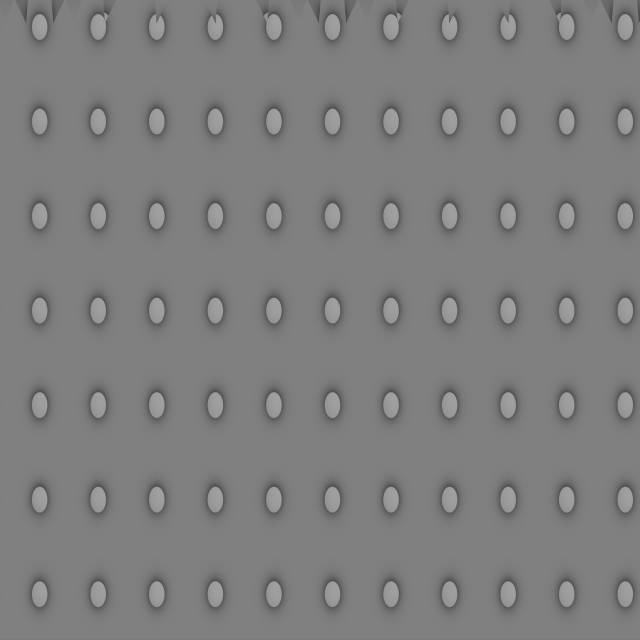
A Shadertoy shader for this pattern:

```glsl
// Grid of raised oval studs on flat grey, each ringed by a soft dark halo.
// Ovals are a repeated ellipse distance; along the top edge, mirrored wedges
// show displaced slices of the same relief, and the lower rim is thinly shaded.

const vec2  PITCH        = vec2(0.0915, 0.1477);   // spacing of the studs
const vec2  FIRST_STUD   = vec2(0.0620, 0.0716);   // centre of the lowest left stud
const vec2  STUD_RADIUS  = vec2(0.0122, 0.0202);
const float GROUND       = 0.502;
const float STUD_GREY    = 0.595;
const float HALO_DEPTH   = 0.19;
const float HALO_FALLOFF = 2.4;
const float HALO_TILT    = 0.025;                  // extra shade above each stud

const float FAN_COLUMNS  = 5.0;                    // columns between fan centres
const float WEDGE_FIRST  = 0.0286;                 // first wedge from a fan centre
const float WEDGE_STEP   = 0.0807;
const float WEDGE_DEPTH  = 0.0365;
const float WEDGE_HALF   = 0.0100;                 // half width at the top edge
const float WEDGE_LEAN   = 0.0075;
const float WEDGE_SHADE  = 0.07;
const float FAINT_CENTRE = 0.053;
const float FAINT_SHADE  = 0.03;
const float RIM_HEIGHT   = 0.003;
const float RIM_SHADE    = 0.03;

// Grey level of the stud relief at a point.
float relief(vec2 uv, float pixel) {
    vec2 cell = (uv - FIRST_STUD) / PITCH;
    vec2 p = (cell - round(cell)) * PITCH;
    vec2 n = p / STUD_RADIUS;
    float q = length(n);
    float edge = (q - 1.0) * q / max(length(n / STUD_RADIUS), 0.001);

    float above = n.y / max(q, 0.001);
    float halo = (HALO_DEPTH + HALO_TILT * above) * exp(-HALO_FALLOFF * max(q - 1.0, 0.0));
    float dome = STUD_GREY + 0.022 * n.x + 0.018 * n.y + 0.02 * (1.0 - q * q);
    return mix(dome, GROUND - halo, smoothstep(-pixel, pixel, edge));
}

// Coverage of a downward spike; t runs from 0 at the top edge to 1 at the tip.
float spike(float x, float t, float halfWidth, float pixel) {
    float side = abs(x) - halfWidth * (1.0 - t);
    return (1.0 - smoothstep(-pixel, pixel, side)) * step(t, 1.0);
}

void mainImage(out vec4 fragColor, in vec2 fragCoord) {
    vec2 uv = fragCoord / iResolution.y;
    float pixel = 0.75 / iResolution.y;
    float grey = relief(uv, pixel);

    // Mirrored distance from the nearest fan centre
    float period = FAN_COLUMNS * PITCH.x;
    float fromFan = uv.x - FIRST_STUD.x;
    fromFan -= period * round(fromFan / period);
    float side = fromFan < 0.0 ? -1.0 : 1.0;
    float a = abs(fromFan);
    float t = (1.0 - uv.y) / WEDGE_DEPTH;

    // Faint spikes between the wedges
    float faint = spike(a - FAINT_CENTRE, t, 1.2 * WEDGE_HALF, pixel);
    grey -= FAINT_SHADE * faint * (1.0 - t);

    // Wedges cut into the top row, each offset by a different amount
    float index = clamp(round((a - WEDGE_FIRST) / WEDGE_STEP), 0.0, 2.0);
    float centre = WEDGE_FIRST + index * WEDGE_STEP - WEDGE_LEAN * t;
    float wedge = spike(a - centre, t, WEDGE_HALF, pixel);
    vec2 offset = vec2(-0.008 * side, mix(-0.015, 0.010, 0.5 * index));
    float slice = relief(uv + offset, pixel) - WEDGE_SHADE * (1.0 - 0.5 * index);
    grey = mix(grey, slice, wedge);

    // Thin shade on the lower rim
    grey -= RIM_SHADE * (1.0 - smoothstep(0.0, RIM_HEIGHT, uv.y));

    fragColor = vec4(vec3(grey), 1.0);
}
```
